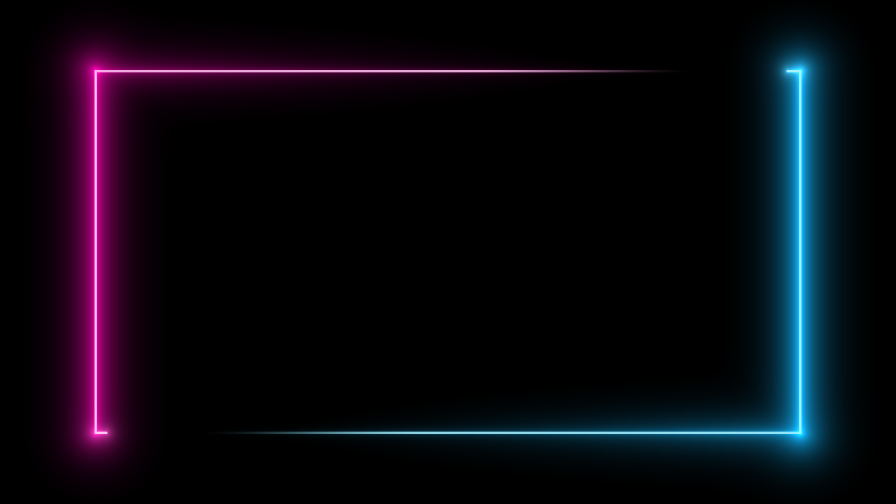
Give the GLSL for this background, as a Shadertoy shader.

```glsl
// Two neon brackets, magenta and cyan, framing a black field.
// One bracket is built from segment distances with exponential glow;
// the other is the same shape turned by half a revolution.

const vec2 CORNER = vec2(-0.699, 0.3588);

float segmentDistance(vec2 p, vec2 a, vec2 b) {
    vec2 ab = b - a;
    float t = clamp(dot(p - a, ab) / dot(ab, ab), 0.0, 1.0);
    return length(p - a - ab * t);
}

// Antialiased thin tube
float tube(float d, float pixel) {
    return clamp(0.5 + (0.0023 - d) / pixel, 0.0, 1.0) * min(1.0, 0.0046 / pixel);
}

vec3 neonBracket(vec2 p, float hookLength, vec3 glowColor, vec3 coreColor, float pixel) {
    vec2 foot = vec2(CORNER.x, -CORNER.y);
    vec2 hookEnd = foot + vec2(hookLength, 0.0);
    float side = segmentDistance(p, CORNER, foot);
    float hook = segmentDistance(p, foot, hookEnd);
    float arm = segmentDistance(p, CORNER, vec2(0.5, CORNER.y));

    // The long arm dims toward its free end
    float along = clamp((p.x - CORNER.x) / 1.199, 0.0, 1.0);
    float armGlow = 0.62 * pow(1.0 - along, 1.7);
    float armCore = 1.0 - smoothstep(0.6, 1.0, along);

    // Wide halo, joined smoothly at the corner
    float halo = length(vec2(exp(-side / 0.039), armGlow * exp(-arm / 0.037)));
    halo = max(halo - 0.02, 0.0);
    vec3 color = glowColor * halo;

    // Tight bloom around the tubes and at the short hook
    float bloom = 0.35 * exp(-min(side, hook) / 0.006)
                + 0.3 * armCore * exp(-arm / 0.005);
    color += glowColor * bloom;
    color += coreColor * 0.3 * exp(-hook / 0.012);

    // Bright cores
    float core = max(tube(min(side, hook), pixel), 0.85 * armCore * tube(arm, pixel));
    return mix(color, coreColor, core);
}

void mainImage(out vec4 fragColor, in vec2 fragCoord) {
    vec2 p = (fragCoord - 0.5 * iResolution.xy) / iResolution.y;
    float pixel = 1.0 / iResolution.y;

    vec3 magenta = neonBracket(p, 0.021, vec3(0.74, 0.005, 0.53), vec3(1.0, 0.78, 0.95), pixel);
    vec3 cyan = neonBracket(-p, 0.025, vec3(0.06, 0.66, 0.92), vec3(0.66, 0.95, 1.0), pixel);

    fragColor = vec4(min(magenta + cyan, 1.0), 1.0);
}
```
